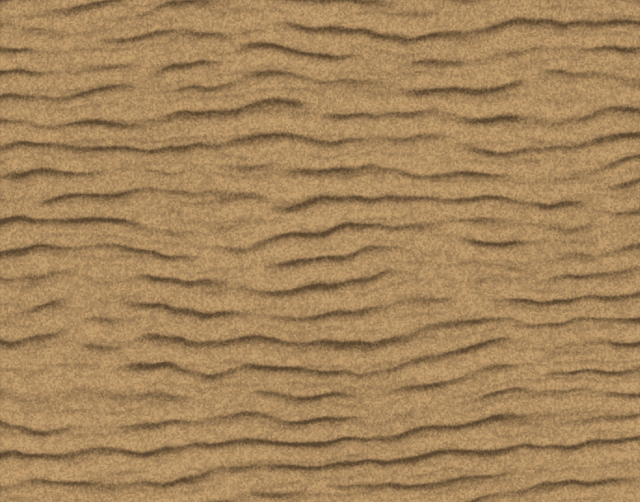
A WebGL 2 fragment shader for this texture:

```glsl
#version 300 es
precision highp float;

uniform vec2 u_resolution;
out vec4 fragColor;

const float TAU = 6.2831853;

vec3 hash3(vec2 p) {
    vec3 q = fract(p.xyx * vec3(0.1031, 0.1030, 0.0973));
    q += dot(q, q.yxz + 33.33);
    return fract((q.xxy + q.yzz) * q.zyx);
}

// Soft cellular noise: tones of scattered grains, blended by nearness.
float grains(vec2 p) {
    vec2 cell = floor(p);
    vec2 sum = vec2(0.0);
    for (int j = -1; j <= 1; j++) {
        for (int i = -1; i <= 1; i++) {
            vec2 id = cell + vec2(i, j);
            vec3 h = hash3(id);
            vec2 d = p - id - h.xy;
            sum += vec2(h.z, 1.0) * exp(-5.0 * dot(d, d));
        }
    }
    return sum.x / sum.y - 0.5;
}

// Scattered wave packets; returns crest position (-0.5 to 0.5) and coherence.
vec2 ripples(vec2 p) {
    vec2 size = vec2(0.135, 0.068);
    vec2 cell = floor(p / size);
    vec2 wave = vec2(0.0);
    float total = 0.0;
    for (int j = -2; j <= 2; j++) {
        for (int i = -2; i <= 2; i++) {
            vec2 id = cell + vec2(i, j);
            vec3 h = hash3(id + 71.0);
            vec2 center = (id + h.xy) * size;
            vec2 d = p - center;
            vec2 n = d / size;
            float weight = exp(-2.0 * dot(n, n));
            vec3 r = hash3(id + 213.0);
            float slope = 0.34 * (r.x - 0.5);
            float turns = 19.0 * (center.y + (d.y - slope * d.x) * mix(0.86, 1.14, r.y));
            float angle = TAU * turns + 3.6 * (r.z - 0.5);
            wave += weight * vec2(cos(angle), sin(angle));
            total += weight;
        }
    }
    return vec2(atan(wave.y, wave.x) / TAU, length(wave) / total);
}

// Slip face shadow: crisp on the crest, fading into the trough below it.
float shadow(vec2 ripple) {
    float s = ripple.x / (ripple.x > 0.0 ? 0.085 : 0.165);
    return exp(-s * s) * smoothstep(0.08, 0.95, ripple.y);
}

void main() {
    vec2 p = gl_FragCoord.xy / u_resolution.y;

    // Wandering wind direction, then small kinks along the crests
    vec2 q = p;
    q.y += -0.05 * p.x + 0.022 * sin(3.1 * p.x - 4.0 * p.y + 0.6)
         + 0.008 * sin(9.0 * p.x + 7.0 * p.y);
    q.y += 0.0032 * sin(37.0 * p.x + 19.0 * p.y + 2.0 * sin(11.0 * p.y))
         + 0.0018 * sin(71.0 * p.x - 43.0 * p.y + 2.0 * sin(17.0 * p.x));

    vec2 broad = ripples(q);
    vec2 fine = ripples(q * 1.35 + vec2(5.3, 8.7));

    // Light on the slopes, shadows under the crests
    float light = 0.88;
    light -= 0.06 * broad.y * cos(TAU * (broad.x + 0.12));
    light -= 0.80 * shadow(broad) + 0.20 * shadow(fine);
    light += 0.03 * sin(5.0 * p.x + 2.0 * sin(4.0 * p.y)) * sin(6.0 * p.y + 1.0);

    // Sand grains and faint mottling
    light += 0.42 * grains(p * 270.0) + 0.14 * grains(p * vec2(60.0, 95.0));

    vec3 color = mix(vec3(0.36, 0.28, 0.187), vec3(0.74, 0.597, 0.413), clamp(light, 0.0, 1.08));
    fragColor = vec4(color, 1.0);
}
```
